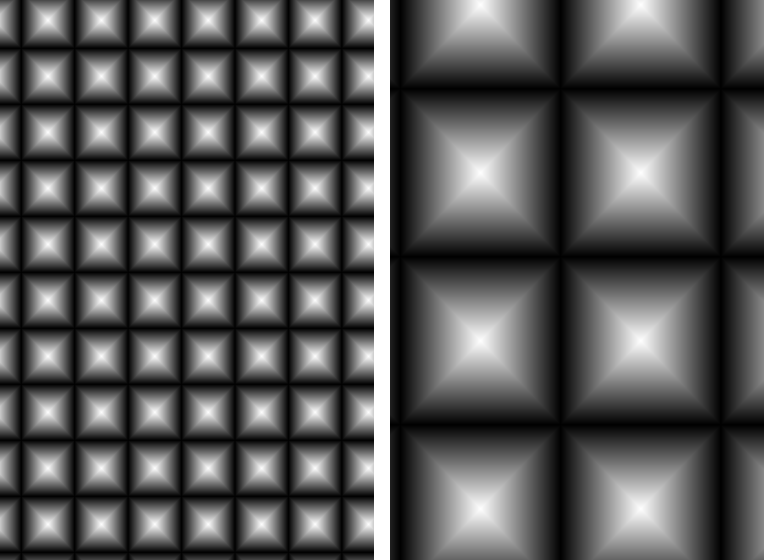
Left: the whole. Right: its middle third, enlarged.
Write a WebGL 2 fragment shader that draws this pattern.

```glsl
#version 300 es
precision highp float;

uniform vec2 u_resolution;
out vec4 outColor;

// Height of a square pyramid: 1 at the apex, 0 along the cell border
float pyramidHeight(vec2 uv) {
    vec2 cell = fract(uv * vec2(7.0, 10.0) - vec2(0.398, 0.138)) - 0.5;
    vec2 reach = 2.0 * abs(cell);
    return 1.0 - max(reach.x, reach.y);
}

void main() {
    // Average four samples per pixel to smooth the creases
    float height = 0.0;
    for (int i = 0; i < 4; i++) {
        vec2 offset = (vec2(i % 2, i / 2) - 0.5) * 0.5;
        height += 0.25 * pyramidHeight((gl_FragCoord.xy + offset) / u_resolution);
    }

    // Linear ramp from black grooves to white apexes
    outColor = vec4(vec3(height), 1.0);
}
```
